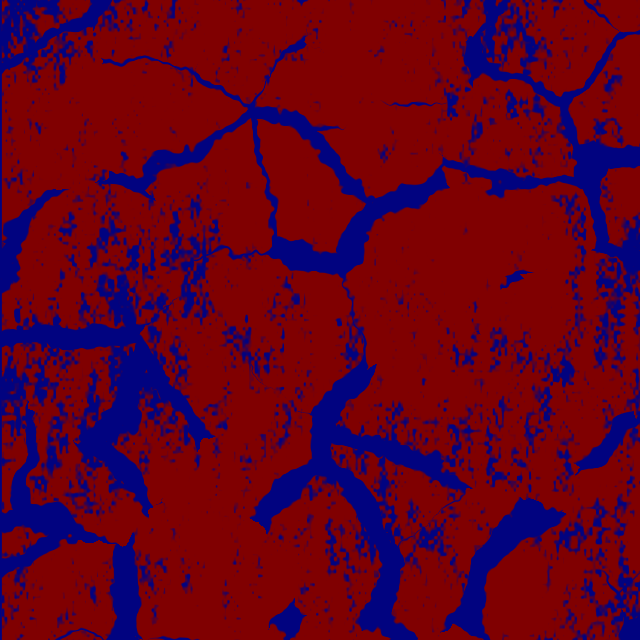
This texture is drawn by a WebGL 1 fragment shader. Its source:

```glsl
precision highp float;
// Dark red cracked plates split by ragged blue channels, with upright blue specks.

uniform vec2 u_resolution;

const vec3 PLATE_RED = vec3(0.50, 0.00, 0.005);
const vec3 CHANNEL_BLUE = vec3(0.005, 0.01, 0.50);
const float PLATES_ACROSS = 5.6;

vec2 hash2(vec2 p) {
  vec3 q = fract(p.xyx * vec3(0.1031, 0.1030, 0.0973));
  q += dot(q, q.yzx + 33.33);
  return fract((q.xx + q.yz) * q.zy);
}

float valueNoise(vec2 p) {
  vec2 cell = floor(p);
  vec2 f = fract(p);
  f = f * f * (3.0 - 2.0 * f);
  float low = mix(hash2(cell).x, hash2(cell + vec2(1.0, 0.0)).x, f.x);
  float high = mix(hash2(cell + vec2(0.0, 1.0)).x, hash2(cell + 1.0).x, f.x);
  return mix(low, high, f.y);
}

// Signed noise pair used to bend coordinates
vec2 wobble(vec2 p) {
  return vec2(valueNoise(p + 17.0), valueNoise(p + 61.0)) - 0.5;
}

vec2 ragged(vec2 uv) {
  return uv + 0.050 * wobble(uv * 9.0)
            + 0.018 * wobble(uv * 32.0)
            + 0.009 * wobble(uv * 110.0);
}

// Each pair of plates shares one random width; negative values close the gap
float channelHalfWidth(vec2 plateA, vec2 plateB) {
  float chance = hash2(plateA + plateB + 40.0).y;
  return mix(-0.07, 0.118, chance);
}

// Signed distance to the channels, in plate units: negative inside
float channelDistance(vec2 p) {
  vec2 base = floor(p);
  vec2 f = fract(p);
  vec2 nearestCell = vec2(0.0);
  vec2 nearestOffset = vec2(0.0);
  float nearest = 8.0;
  for (int y = -1; y <= 1; y++) {
    for (int x = -1; x <= 1; x++) {
      vec2 cell = vec2(float(x), float(y));
      vec2 offset = cell + hash2(base + cell + 7.0) - f;
      float d = dot(offset, offset);
      if (d < nearest) {
        nearest = d;
        nearestCell = cell;
        nearestOffset = offset;
      }
    }
  }
  float gap = 8.0;
  for (int y = -2; y <= 2; y++) {
    for (int x = -2; x <= 2; x++) {
      vec2 cell = nearestCell + vec2(float(x), float(y));
      vec2 offset = cell + hash2(base + cell + 7.0) - f;
      vec2 span = offset - nearestOffset;
      if (dot(span, span) > 0.0001) {
        float border = dot(0.5 * (nearestOffset + offset), normalize(span));
        gap = min(gap, border - channelHalfWidth(base + nearestCell, base + cell));
      }
    }
  }
  return gap;
}

// Fine upright specks gathered in patches, with a few larger slivers
float speckCover(vec2 uv) {
  float grain = valueNoise(uv * vec2(210.0, 150.0));
  float streak = valueNoise(uv * vec2(62.0, 25.0) + 31.0);
  float sliver = valueNoise(uv * vec2(34.0, 12.0) + 83.0);
  float region = 0.65 * valueNoise(uv * 5.0 + 5.0)
               + 0.35 * valueNoise(uv * 13.0 + 9.0) - 0.5;
  float specks = smoothstep(0.56, 0.82, 0.5 * (grain + streak) + 0.6 * region);
  float slivers = smoothstep(0.90, 0.98, sliver + 0.2 * (grain - 0.5) + 0.35 * region);
  return max(specks, slivers);
}

void main() {
  vec2 uv = gl_FragCoord.xy / u_resolution.y;
  float softness = max(1.0 / u_resolution.y, 0.0015);

  // Channels between plates, narrowing and swelling along their length
  float gap = channelDistance(ragged(uv) * PLATES_ACROSS + 3.0);
  gap += 0.05 * (valueNoise(uv * 14.0 + 23.0) - 0.5);
  float channel = 1.0 - smoothstep(-softness, softness, gap / PLATES_ACROSS);

  // Thin blue margin on the left side
  float margin = 1.0 - smoothstep(0.002, 0.002 + softness, uv.x);

  float blue = max(max(channel, margin), speckCover(uv));
  gl_FragColor = vec4(mix(PLATE_RED, CHANNEL_BLUE, blue), 1.0);
}
```
